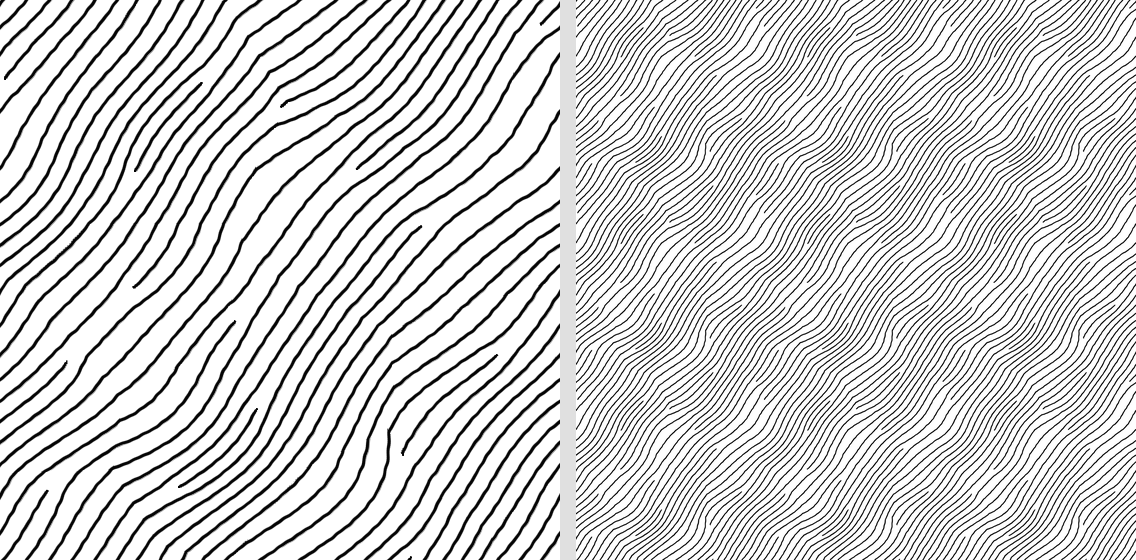
Left, the tile; right, the same tile 3 across and 3 down.
Write a Shadertoy shader that draws this pattern.

```glsl
// Hand-inked diagonal strokes that bend, kink, start and stop on a seamless white tile.

const float TAU = 6.2831853;
const vec2 LINE_COUNT = vec2(22.0, -19.0);   // whole strokes across and up the tile
const int BREAK_COUNT = 8;                   // strokes that are inserted or removed

vec2 hash2(vec2 p) {
    vec3 q = fract(p.xyx * vec3(0.1031, 0.1030, 0.0973));
    q += dot(q, q.yzx + 33.33);
    return fract((q.xx + q.yz) * q.zy);
}

// Wave with whole frequencies, so it wraps
float wave(vec2 p, vec2 frequency, float offset) {
    return sin(TAU * dot(p, frequency) + offset);
}

// Squared distance to the nearest scattered point; folds sharply at cell borders
float cellular(vec2 p, float cells) {
    vec2 q = p * cells, base = floor(q);
    float nearest = 8.0;
    for (int j = -1; j <= 1; j++)
    for (int i = -1; i <= 1; i++) {
        vec2 cell = base + vec2(i, j);
        vec2 d = cell + hash2(mod(cell, cells) + 7.0) - q;
        nearest = min(nearest, dot(d, d));
    }
    return nearest;
}

// Broad bends, angular kinks and a slight tremor, in stroke spacings
float bend(vec2 p) {
    float broad = 0.50 * wave(p, vec2(1, 1), 0.6)
                + 0.30 * wave(p, vec2(2, -1), 2.1)
                + 0.22 * wave(p, vec2(1, 3), 4.4);
    float tremor = 0.012 * wave(p, vec2(17, 23), 3.0 * broad)
                 + 0.008 * wave(p, vec2(41, 29), 1.7);
    return broad + tremor + 0.85 * cellular(p, 4.0);
}

float strokePhase(vec2 p) {
    return dot(p, LINE_COUNT) + bend(p);
}

// Phase shift that adds (or drops) one stroke over a finite length around a centre
float strokeBreak(vec2 p, float phase, vec2 centre, float halfLength, bool inserted) {
    float density = length(LINE_COUNT);
    vec2 along = vec2(-LINE_COUNT.y, LINE_COUNT.x) / density;
    vec2 raw = p - centre;
    vec2 wraps = round(raw);
    float u = dot(raw - wraps, along);

    // Snap the axis between strokes when inserting, onto a stroke when removing
    float level = floor(strokePhase(centre)) + (inserted ? 0.5 : 0.0);
    float v = phase - dot(wraps, LINE_COUNT) - level;
    float across = v / density;
    float angle = atan(across, u - halfLength) - atan(across, u + halfLength);

    float reach = 1.0 - smoothstep(0.0, 3.8, abs(v));
    reach *= 1.0 - smoothstep(halfLength + 0.04, halfLength + 0.16, abs(u));
    return (inserted ? -1.0 : 1.0) * reach * angle / TAU;
}

float brokenPhase(vec2 p) {
    float phase = strokePhase(p), shift = 0.0;
    for (int i = 0; i < BREAK_COUNT; i++) {
        float k = float(i);
        vec2 jitter = hash2(vec2(k, 3.0));
        vec2 centre = fract(vec2(k, 3.0 * k) / 8.0 + 0.08 * jitter);
        float halfLength = mix(0.06, 0.19, hash2(vec2(k, 19.0)).x);
        shift += strokeBreak(p, phase, centre, halfLength, i % 3 != 1);
    }
    return phase + shift;
}

// Soft-edged coverage of a stroke
float ink(float signedDistance, float halfWidth, float softness) {
    return 1.0 - smoothstep(halfWidth - softness, halfWidth + softness, abs(signedDistance));
}

void mainImage(out vec4 fragColor, in vec2 fragCoord) {
    vec2 p = fragCoord / iResolution.xy;
    float phase = brokenPhase(p);

    // Turn phase into canvas distance; the phasor hides whole-number jumps
    vec2 phasor = vec2(cos(TAU * phase), sin(TAU * phase));
    vec2 slopeX = dFdx(phasor) * iResolution.x;
    vec2 slopeY = dFdy(phasor) * iResolution.y;
    float slope = sqrt(dot(slopeX, slopeX) + dot(slopeY, slopeY)) / TAU;
    float d = (fract(phase + 0.5) - 0.5) / max(slope, 1.0);

    // Uneven pen pressure and patchy dry-brush fringe on one side
    float pressure = wave(p, vec2(13, 9), 1.0) + wave(p, vec2(-7, 31), 4.0);
    float patches = smoothstep(0.3, 1.1, wave(p, vec2(9, 5), 2.0) + wave(p, vec2(-6, 11), 0.5));
    float softness = max(0.0014, 0.75 / iResolution.y);
    float core = ink(d, 0.0028 + 0.00012 * pressure, softness);
    float fringe = 0.5 * patches * ink(d - 0.0010, 0.0029, softness);

    vec3 paper = vec3(1.0);
    vec3 black = vec3(0.02);
    fragColor = vec4(mix(paper, black, max(core, fringe)), 1.0);
}
```
